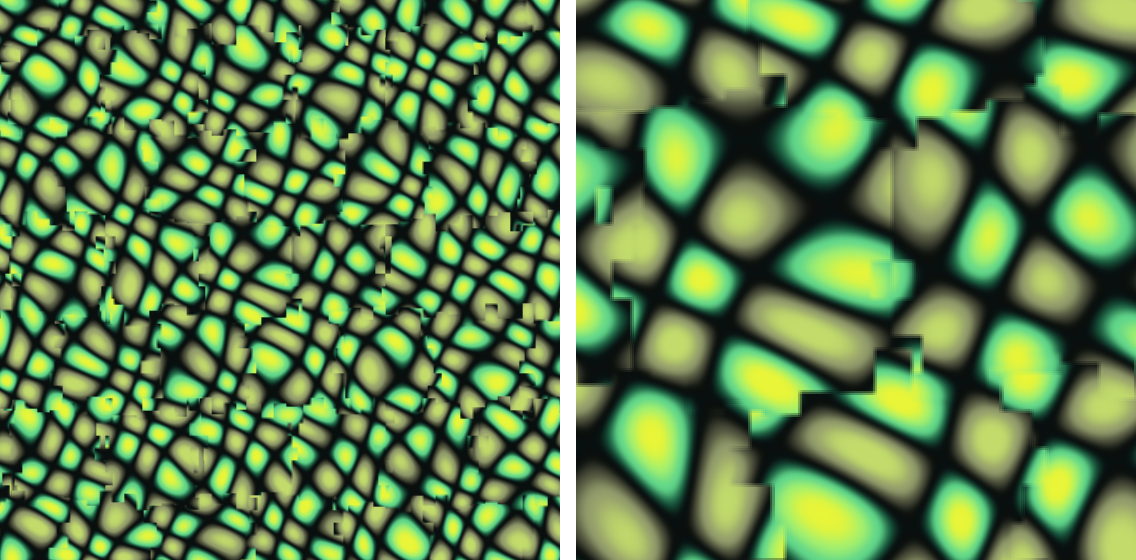
Left: the whole. Right: its middle third, enlarged.
Write a Shadertoy shader that draws this texture.

```glsl
vec2 hash2(vec2 p) {
    vec3 q = fract(vec3(p.xyx) * vec3(0.1031, 0.1030, 0.0973));
    q += dot(q, q.yzx + 33.33);
    return fract((q.xx + q.yz) * q.zy);
}

// Index of the patch at p; its borders step back and forth a little
vec2 patchIndex(vec2 p) {
    vec2 s = p * 6.0 + 0.37;
    vec2 border = floor(s + 0.5);
    vec2 stepX = hash2(vec2(floor(p.y * 45.0), border.x + 20.0));
    vec2 stepY = hash2(vec2(border.y + 50.0, floor(p.x * 45.0)));
    s += 0.25 * (vec2(stepX.x, stepY.y) - 0.5);
    s.x += 0.5 * mod(floor(s.y), 2.0);
    return floor(s);
}

// Slanted lattice, bent by waves whose phase jumps between patches
vec2 warpedLattice(vec2 p) {
    vec2 q = vec2(14.8 * p.x - 7.7 * p.y, 10.6 * p.x + 16.1 * p.y);
    vec2 phase = 3.4 * hash2(patchIndex(p) + 11.0);
    vec2 wave = 0.18 * sin(vec2(1.6 * q.x + 1.1 * q.y, 1.3 * q.y - 1.4 * q.x) + phase);
    wave += 0.11 * sin(vec2(2.2 * q.x - 0.9 * q.y, 2.1 * q.y + 0.7 * q.x) + phase.yx * 1.3);
    wave += 0.12 * sin(vec2(0.53 * q.y, 0.61 * q.x) + 1.7);
    return q + wave;
}

vec3 greenCell(float h) {
    vec3 c = mix(vec3(0.03, 0.06, 0.06), vec3(0.09, 0.34, 0.24), smoothstep(0.03, 0.25, h));
    c = mix(c, vec3(0.38, 0.84, 0.54), smoothstep(0.18, 0.46, h));
    c = mix(c, vec3(0.64, 0.94, 0.43), smoothstep(0.45, 0.75, h));
    return mix(c, vec3(0.91, 0.96, 0.22), smoothstep(0.68, 0.98, h));
}

vec3 tanCell(float h) {
    vec3 c = mix(vec3(0.04, 0.06, 0.05), vec3(0.27, 0.28, 0.21), smoothstep(0.04, 0.27, h));
    c = mix(c, vec3(0.57, 0.61, 0.42), smoothstep(0.20, 0.55, h));
    return mix(c, vec3(0.76, 0.86, 0.42), smoothstep(0.50, 0.98, h));
}

vec3 cells(vec2 p) {
    vec2 q = warpedLattice(p);
    float wave = sin(3.14159 * q.x) * sin(3.14159 * q.y);
    float height = abs(wave) * (0.97 + 0.07 * sin(9.0 * p.x + 23.0 * p.y));
    return wave > 0.0 ? greenCell(height) : tanCell(height);
}

void mainImage(out vec4 fragColor, in vec2 fragCoord) {
    vec2 p = fragCoord / iResolution.y;

    // Average a small neighbourhood to soften the seams
    vec3 color = vec3(0.0);
    for (int y = -1; y <= 1; y++) {
        for (int x = -1; x <= 1; x++) {
            color += cells(p + 0.0012 * vec2(x, y));
        }
    }
    fragColor = vec4(color / 9.0, 1.0);
}
```
